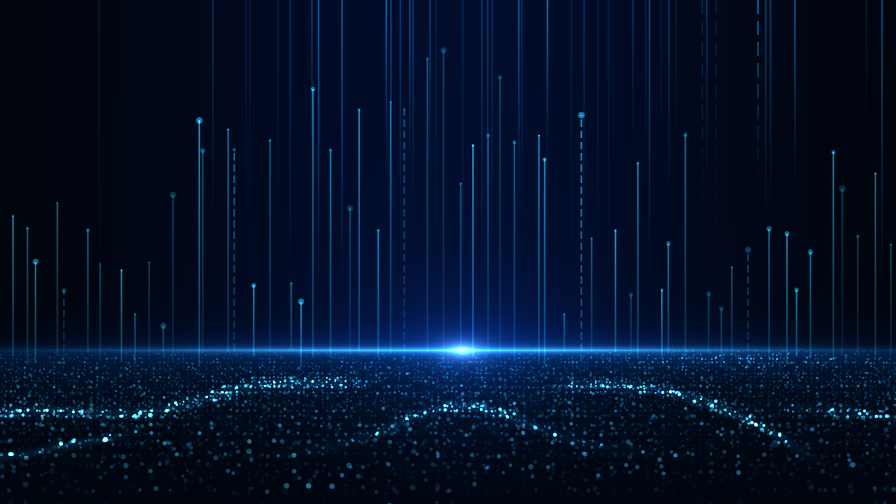
This background is drawn by a WebGL 2 fragment shader. Its source:

```glsl
#version 300 es
precision highp float;
uniform vec2 u_resolution;
out vec4 fragColor;

const float HORIZON = 0.305;

float hash(vec2 p) {
    vec3 q = fract(vec3(p.xyx) * vec3(0.1031, 0.1030, 0.0973));
    q += dot(q, q.yzx + 33.33);
    return fract((q.x + q.y) * q.z);
}

// Antialiased coverage of a shape of half width r at distance d
float cover(float d, float r) {
    float px = 1.0 / u_resolution.y;
    return 1.0 - smoothstep(r - 0.5 * px, r + px, d);
}

float ridge(float offset, float width) {
    return exp(-offset * offset / (width * width));
}

// Bright wave crests running over the particle plain
float crests(vec2 p) {
    float left = 0.178 + 0.072 * smoothstep(0.15, 0.72, p.x) + 0.008 * sin(p.x * 16.0);
    float middle = 0.10 + 0.094 * ridge(p.x - 0.92, 0.19);
    float right = 0.236 - 0.85 * (p.x - 1.2) * (p.x - 1.2);
    float corner = 0.09 + 0.19 * p.x;
    float edge = 0.175 + 0.012 * sin(p.x * 9.0);
    float c = ridge(p.y - left, 0.011) * (1.0 - smoothstep(0.6, 0.8, p.x));
    c += ridge(p.y - middle, 0.010) * ridge(p.x - 0.92, 0.26);
    c += ridge(p.y - right, 0.010) * smoothstep(1.05, 1.2, p.x) * (1.0 - smoothstep(1.55, 1.65, p.x));
    c += ridge(p.y - corner, 0.008) * (1.0 - smoothstep(0.2, 0.3, p.x));
    c += 0.6 * ridge(p.y - edge, 0.009) * smoothstep(1.5, 1.65, p.x);
    c += 0.5 * ridge(p.y - 0.292, 0.016) * ridge(p.x - 1.48, 0.24);
    return c;
}

// Layers of dots that grow towards the viewer
vec3 particles(vec2 p) {
    vec3 sum = vec3(0.0);
    float crest = crests(p);
    float depth = HORIZON - p.y;
    for (int i = 0; i < 8; i++) {
        float k = float(i);
        float cell = 0.0075 * pow(1.27, k);
        vec2 q = p / cell + vec2(k * 17.3, k * 9.1);
        vec2 id = floor(q);
        float size = hash(id + 3.0);
        float light = hash(id + 71.0);
        vec2 center = 0.3 + 0.4 * vec2(hash(id + 11.0), hash(id + 29.0));
        float radius = (0.0011 + 0.0005 * k) * (0.5 + 0.6 * size);
        float dotShape = cover(length(q - id - center) * cell, radius);
        float band = ridge(depth - 0.025 - 0.033 * k, 0.075);
        float gain = light * light * light * band * (0.75 + 2.6 * crest);
        vec3 tint = mix(vec3(0.03, 0.28, 0.52), vec3(0.32, 0.80, 0.87), min(1.0, size * 0.6 + crest * 0.5));
        sum += tint * dotShape * gain;
    }
    float inside = smoothstep(-0.014, 0.03, depth);
    return (sum + crest * vec3(0.01, 0.07, 0.11)) * inside;
}

// Stems that rise from the horizon and end in a dot
vec3 stems(vec2 p) {
    vec3 sum = vec3(0.0);
    for (int i = 0; i < 58; i++) {
        float k = float(i);
        float x = (k + 0.1 + 0.8 * hash(vec2(k, 1.0))) * 1.78 / 58.0;
        float tall = 0.5 + 0.5 * ridge(x - 0.95, 0.62);
        float tip = 0.34 + 0.60 * tall * hash(vec2(k, 2.0));
        float base = HORIZON - 0.035 * hash(vec2(k, 3.0));
        float light = 0.35 + 0.65 * hash(vec2(k, 4.0));
        float along = (p.y - base) / (tip - base);
        float dash = i % 11 == 4 ? smoothstep(0.25, 0.4, abs(fract(p.y * 45.0) - 0.5) * 2.0) : 1.0;
        float line = cover(abs(p.x - x), 0.0011) * step(0.0, along) * step(along, 1.0);
        float knob = cover(length(p - vec2(x, tip)), 0.0015 + 0.0045 * pow(hash(vec2(k, 5.0)), 2.0));
        sum += vec3(0.13, 0.55, 0.66) * light * line * dash * mix(0.3, 1.0, along);
        sum += vec3(0.06, 0.45, 0.55) * knob * light;
    }
    return sum;
}

// Faint strands that hang from the top edge
vec3 strands(vec2 p) {
    vec3 sum = vec3(0.0);
    for (int i = 0; i < 44; i++) {
        float k = float(i);
        float x = 1.08 + 0.95 * (hash(vec2(k, 6.0)) + hash(vec2(k, 7.0)) - 1.0);
        float fade = smoothstep(0.3 + 0.4 * hash(vec2(k, 8.0)), 1.05, p.y);
        float light = 0.2 + 0.9 * pow(hash(vec2(k, 9.0)), 2.0);
        float dash = i % 13 == 5 ? step(0.35, fract(p.y * 24.0)) : 1.0;
        sum += vec3(0.06, 0.36, 0.55) * cover(abs(p.x - x), 0.001) * fade * light * dash;
    }
    return sum;
}

void main() {
    vec2 p = gl_FragCoord.xy / u_resolution.y;
    vec2 d = p - vec2(0.917, HORIZON);

    // Night sky and dark ground
    vec3 sky = mix(vec3(0.0, 0.010, 0.03), vec3(0.004, 0.05, 0.17), ridge(d.x, 0.62));
    vec3 ground = vec3(0.0, 0.018, 0.05) + vec3(0.0, 0.05, 0.11) * exp(-abs(d.y) * 11.0);
    vec3 color = mix(ground, sky, smoothstep(-0.02, 0.02, d.y));

    color += strands(p) + stems(p) + particles(p);

    // Horizon haze, thin beam and central flare
    color += vec3(0.01, 0.13, 0.32) * exp(-abs(d.y) * 38.0) * ridge(d.x, 0.85);
    color += vec3(0.02, 0.12, 0.34) * exp(-length(d * vec2(0.7, 1.0)) * 11.0);
    color += vec3(0.28, 0.68, 0.80) * exp(-abs(d.y) / 0.0045) * ridge(d.x, 0.56);
    color += vec3(0.75, 0.95, 1.0) * exp(-length(d * vec2(0.5, 1.0)) / 0.011);

    fragColor = vec4(min(color, 1.0), 1.0);
}
```
